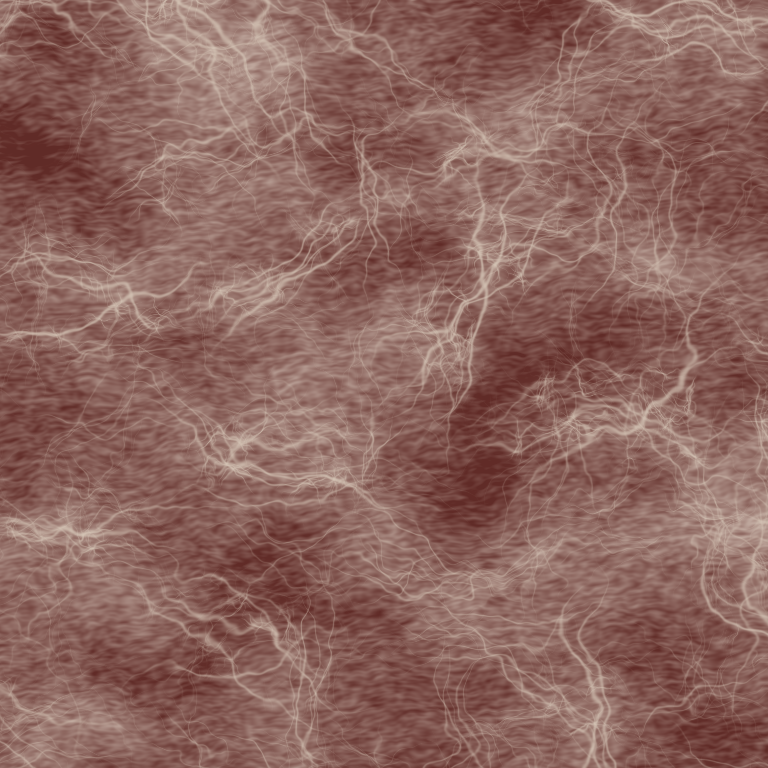
Give the GLSL for this texture, as a three.js fragment shader.

```glsl
// Red marble with streaky grain and a web of branching cream veins.
varying vec2 vUv;

const vec3 DARK_RED = vec3(0.44, 0.25, 0.23);
const vec3 DUSTY_PINK = vec3(0.75, 0.66, 0.62);
const vec3 CREAM = vec3(0.84, 0.78, 0.72);
const float TAU = 6.2832;

vec4 random4(vec2 p) {
  vec4 q = fract(p.xyxy * vec4(0.1031, 0.1030, 0.0973, 0.1099));
  q += dot(q, q.wzxy + 33.33);
  return fract((q.xxyz + q.yzzw) * q.zywx);
}

mat2 rotation(float angle) {
  float c = cos(angle), s = sin(angle);
  return mat2(c, -s, s, c);
}

float cornerSlope(vec2 corner, vec2 offset) {
  float angle = TAU * random4(corner).x;
  return dot(vec2(cos(angle), sin(angle)), offset);
}

float gradientNoise(vec2 p) {
  vec2 i = floor(p), f = fract(p);
  vec2 u = f * f * f * (f * (f * 6.0 - 15.0) + 10.0);
  vec2 e = vec2(1.0, 0.0);
  float low = mix(cornerSlope(i, f), cornerSlope(i + e, f - e), u.x);
  float high = mix(cornerSlope(i + e.yx, f - e.yx), cornerSlope(i + e.xx, f - e.xx), u.x);
  return mix(low, high, u.y);
}

float fbm(vec2 p) {
  float sum = 0.0, gain = 1.0;
  for (int i = 0; i < 4; i++) {
    sum += gain * gradientNoise(p);
    p = rotation(0.5) * p * 2.03 + 17.3;
    gain *= 0.5;
  }
  return sum;
}

vec2 warp(vec2 p, float frequency, float amount, float seed) {
  vec2 q = p * frequency + seed * 7.1;
  return p + amount * vec2(fbm(q), fbm(q + 41.7));
}

// One wavy tapering fibre along x: returns distance and taper, in cell units.
vec2 fibre(vec2 p, float reach, float bow, float phase) {
  float wave = 0.05 * sin(p.x * 6.0 + phase) + 0.02 * sin(p.x * 15.0 + phase * 3.0);
  float taper = 1.0 - smoothstep(0.2, 1.0, abs(p.x) / reach);
  return vec2(abs(p.y - bow * p.x * p.x - wave), taper);
}

// Bundles of fibres crossing near scattered hubs: returns line and soft glow.
vec2 veins(vec2 p, float cells, float width, float spread, float seed) {
  vec2 grid = p * cells, cell = floor(grid), sum = vec2(0.0);
  for (int y = -1; y <= 1; y++) {
    for (int x = -1; x <= 1; x++) {
      vec2 id = cell + vec2(float(x), float(y));
      vec4 hub = random4(id + seed * 13.7);
      vec2 fromHub = grid - id - hub.xy;
      float lean = hub.z * 2.0 - 1.0;
      for (int k = 0; k < 5; k++) {
        vec4 h = random4(id + vec2(31.7, 17.3) * float(k + 1) + seed * 5.9);
        float side = h.y * 2.0 - 1.0;
        float angle = 0.2 + spread * (1.5 * lean * abs(lean) + 1.1 * (h.x - 0.5));
        vec2 q = rotation(-angle) * fromHub;
        q.y += 0.2 * side * abs(side);
        vec2 f = fibre(q, mix(0.5, 0.95, h.z), 0.5 * (h.w - 0.5), TAU * fract(h.x * 9.0 + h.w));
        float d = f.x / cells;
        float w = width * mix(0.5, 1.0, f.y) * mix(0.7, 1.25, h.w);
        float strength = f.y * mix(0.25, 1.0, h.w) * mix(0.5, 1.0, hub.w);
        float line = exp(-d * d / (w * w)) + 0.18 * exp(-d / (3.0 * w));
        sum += strength * vec2(line, exp(-d / 0.03));
      }
    }
  }
  return sum;
}

// Short, nearly level strokes.
float grain(vec2 p) {
  vec2 q = rotation(0.08) * warp(p, 9.0, 0.012, 3.0);
  return gradientNoise(q * vec2(36.0, 115.0)) + gradientNoise(q * vec2(75.0, 210.0) + 9.0);
}

void main() {
  vec2 p = vUv + 2.0;

  // Clouded stone
  float clouds = fbm(warp(p, 5.0, 0.05, 1.0) * vec2(3.2, 5.0));

  // Veins from broad to hair-thin
  vec2 trunks = veins(warp(p, 6.0, 0.045, 2.0), 3.6, 0.0021, 0.9, 1.0);
  vec2 branches = veins(warp(p, 7.0, 0.04, 5.0), 5.0, 0.0014, 1.1, 2.0);
  vec2 threads = veins(warp(p, 9.0, 0.03, 8.0), 9.0, 0.0011, 1.3, 3.0);
  vec2 hairs = veins(warp(p, 14.0, 0.02, 11.0), 20.0, 0.001, 1.9, 4.0);
  float nearTrunk = smoothstep(0.3, 1.3, trunks.y);
  float paleArea = smoothstep(-0.3, 0.35, clouds);
  float web = 1.3 * trunks.x + 0.85 * branches.x
    + 0.7 * threads.x * mix(0.35, 1.0, paleArea) + 0.75 * hairs.x * nearTrunk;

  // Tone and colour
  float wash = 0.16 * (1.0 - exp(-1.2 * trunks.y));
  float tone = 0.21 + 0.7 * clouds + 0.34 * grain(p) + wash;
  vec3 stone = mix(DARK_RED, DUSTY_PINK, clamp(tone, -0.2, 1.0));
  vec3 color = mix(stone, CREAM, 1.0 - exp(-0.85 * web));
  gl_FragColor = vec4(color, 1.0);
}
```
